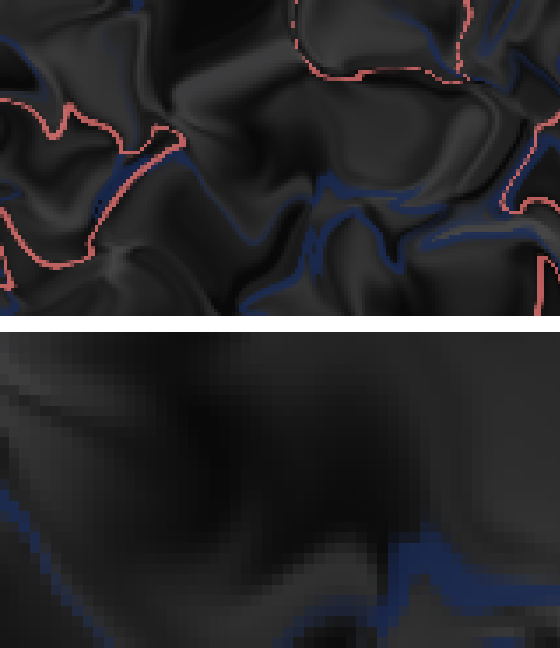
Top: the whole. Bottom: its middle third, enlarged.
A Shadertoy shader for this background:

```glsl
// Dark marbled smoke on a coarse mosaic, threaded with coral and navy veins.
// Gradient noise repeatedly displaces the plane; the veins are level lines of
// noise in the warped plane, thinned by the folds and limited in breadth.

const float ROWS = 90.0;          // mosaic cells per canvas height
const float FOLD_SCALE = 2.6;     // noise lattice cells per canvas height
const vec3 CORAL = vec3(0.75, 0.385, 0.385);
const vec3 NAVY = vec3(0.105, 0.16, 0.30);

// Random unit vector for a lattice point
vec2 randomDirection(ivec2 cell) {
    uint h = uint(cell.x) * 1597334677u ^ uint(cell.y) * 3812015801u;
    h = (h ^ (h >> 15)) * 2246822519u;
    h = (h ^ (h >> 13)) * 3266489917u;
    h ^= h >> 16;
    float angle = 6.2832 * float(h & 65535u) / 65536.0;
    return vec2(cos(angle), sin(angle));
}

float cornerRamp(ivec2 cell, vec2 local, ivec2 corner) {
    return dot(randomDirection(cell + corner), local - vec2(corner));
}

// Gradient noise, roughly -0.7 to 0.7
float noise(vec2 p) {
    ivec2 cell = ivec2(floor(p));
    vec2 f = fract(p);
    vec2 u = f * f * f * (f * (f * 6.0 - 15.0) + 10.0);
    float low = mix(cornerRamp(cell, f, ivec2(0, 0)),
                    cornerRamp(cell, f, ivec2(1, 0)), u.x);
    float high = mix(cornerRamp(cell, f, ivec2(0, 1)),
                     cornerRamp(cell, f, ivec2(1, 1)), u.x);
    return mix(low, high, u.y);
}

// Fold the plane by successive, ever finer displacements
vec2 foldPlane(vec2 position) {
    vec2 p = position * FOLD_SCALE + vec2(3.7, 8.2);
    float frequency = 1.0;
    float reach = 0.75;
    for (int i = 0; i < 4; i++) {
        vec2 shift = vec2(17.3, 41.7) * float(i + 1);
        vec2 q = p * frequency + shift;
        p += reach * vec2(noise(q), noise(q.yx + 73.1));
        frequency *= 1.25;
        reach *= 0.8;
    }
    return p;
}

// Fields whose zero levels carry the coral (x) and navy (y) veins
vec2 veinFields(vec2 p) {
    return vec2(noise(p * 0.55 + vec2(11.3, 2.6)) - 0.08,
                noise(p * 0.62 + vec2(47.9, 63.2)) + 0.05);
}

// Band around a zero level: level bounds are in field units,
// breadth bounds in canvas heights; each pair is (core, rim)
float vein(float field, float slope, vec2 level, vec2 breadth) {
    float byLevel = smoothstep(level.x, level.y, abs(field));
    float byBreadth = smoothstep(breadth.x, breadth.y, abs(field) / max(slope, 0.001));
    return (1.0 - byLevel) * (1.0 - byBreadth);
}

// Layered grey smoke with finer streaks
float smoke(vec2 p) {
    float tone = noise(p * 1.5 + 5.4) + 0.6 * noise(p * 3.1 + 31.8);
    return clamp(0.137 + 0.20 * tone, 0.035, 0.27);
}

void mainImage(out vec4 fragColor, in vec2 fragCoord) {
    // Centre of the mosaic cell, in canvas heights
    vec2 cell = floor(fragCoord / iResolution.y * ROWS);
    vec2 position = (cell + 0.5) / ROWS;
    vec2 p = foldPlane(position);

    // Vein fields and their slopes per canvas height
    float delta = 0.3 / ROWS;
    vec2 fields = veinFields(p);
    vec2 alongX = (veinFields(foldPlane(position + vec2(delta, 0.0))) - fields) / delta;
    vec2 alongY = (veinFields(foldPlane(position + vec2(0.0, delta))) - fields) / delta;
    vec2 slopes = sqrt(alongX * alongX + alongY * alongY);

    // Smoke, darkened beside the coral veins
    float grey = smoke(p);
    grey *= mix(0.7, 1.0, smoothstep(0.01, 0.06, abs(fields.x)));
    vec3 color = vec3(grey, grey, grey * 1.02);

    // Navy veins fade in and out along their length
    float navyFade = smoothstep(-0.45, -0.05, noise(p * 0.9 + 90.5));
    float navy = vein(fields.y, slopes.y, vec2(0.02, 0.07), vec2(0.010, 0.028));
    color = mix(color, NAVY + 0.2 * (grey - 0.13), navy * navyFade);

    // Coral veins on top
    float coral = vein(fields.x, slopes.x, vec2(0.014, 0.036), vec2(0.007, 0.015));
    color = mix(color, CORAL + 0.5 * (grey - 0.1), coral);

    fragColor = vec4(color, 1.0);
}
```
